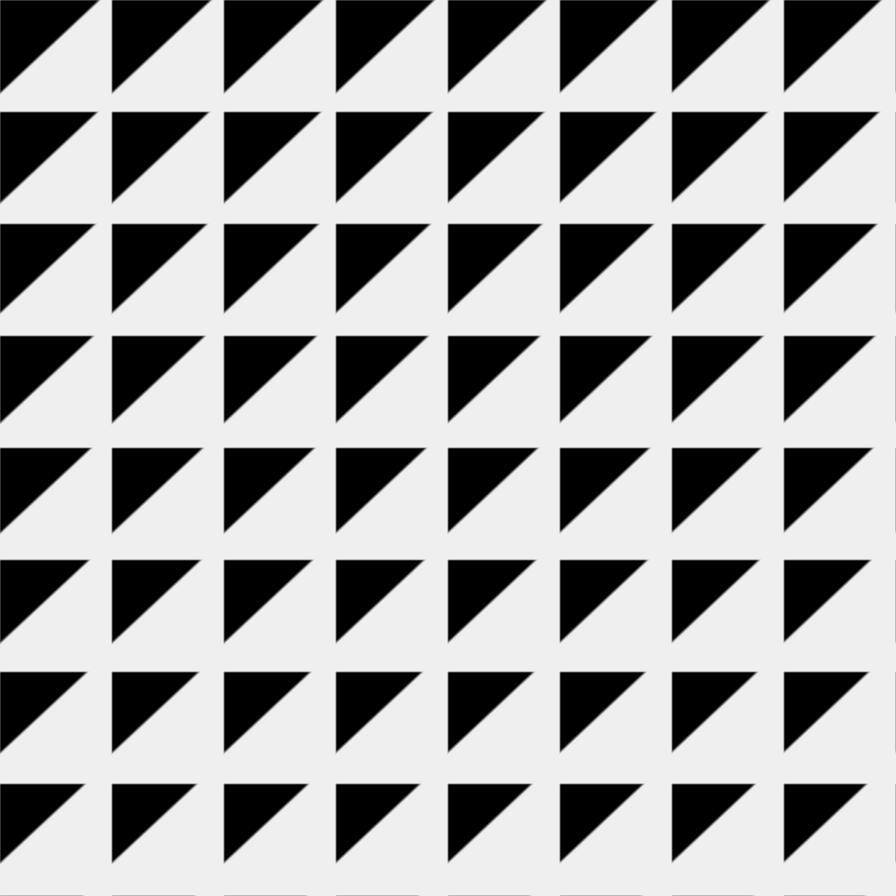
This pattern is drawn by a three.js fragment shader. Its source:

```glsl
// Grid of black right triangles on pale grey, each set in the top left of its cell.
// The legs shorten steadily from row to row and slightly from column to column;
// each triangle is the overlap of three softened half planes.

varying vec2 vUv;

const float CELLS = 8.0;
const float MARGIN = 0.05;              // part of a cell kept before its corner
const float CRISP = CELLS / 512.0;      // edge ramp of the straight legs, in cells
const float SOFT = 0.034;               // edge ramp of the slanted side, in cells
const vec3 PAPER = vec3(0.937);
const vec3 INK = vec3(0.0);

// Coverage of a half plane from its signed distance, positive inside
float linearEdge(float distanceInside, float ramp) {
  return clamp(distanceInside / ramp + 0.5, 0.0, 1.0);
}

float softEdge(float distanceInside, float ramp) {
  return smoothstep(-0.5 * ramp, 0.5 * ramp, distanceInside);
}

// Leg lengths (across, down) for a cell counted from the top left
vec2 legLengths(vec2 cell) {
  vec2 largest = vec2(0.888, 0.832);
  vec2 lossPerColumn = vec2(0.0030, 0.0016);
  vec2 lossPerRow = vec2(0.0185, 0.0180);
  return largest - cell.x * lossPerColumn - cell.y * lossPerRow;
}

// Right triangle with its square corner at the origin
float rightTriangle(vec2 p, vec2 legs) {
  vec2 normal = 1.0 / legs;
  float slant = (1.0 - dot(p, normal)) / length(normal);
  float corner = linearEdge(p.x, CRISP) * linearEdge(p.y, CRISP);
  return corner * softEdge(slant, SOFT);
}

void main() {
  // Cells run rightwards and downwards from the top left
  vec2 grid = vec2(vUv.x, 1.0 - vUv.y) * CELLS;
  vec2 cell = floor(grid + MARGIN);
  vec2 local = grid - cell;

  float ink = rightTriangle(local, legLengths(cell));
  gl_FragColor = vec4(mix(PAPER, INK, ink), 1.0);
}
```
